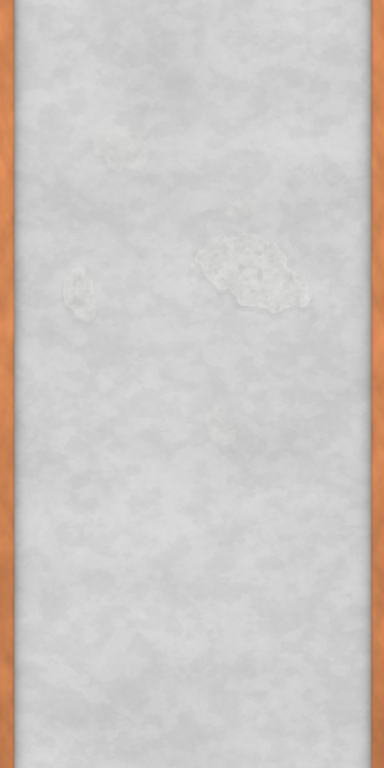
Write a Shadertoy shader that draws this texture.

```glsl
// Pale weathered plaster panel held between two copper-coloured side rails.
// Layered value noise makes the clouding and grit; warped ellipses make the
// raised flakes, and distance to the rails gives the soft inner shadow.

const vec3 PLASTER_DARK = vec3(0.735, 0.737, 0.735);
const vec3 PLASTER_LIGHT = vec3(0.875, 0.877, 0.876);
const vec3 FLAKE_COLOR = vec3(0.832, 0.832, 0.822);
const vec3 COPPER = vec3(0.805, 0.515, 0.330);
const float RAIL_LEFT = 0.037;
const float RAIL_RIGHT = 0.967;
const float SHADOW_WIDTH = 0.017;
const float SHADOW_DEPTH = 0.30;
const float GRIT_AMOUNT = 0.15;

// Flakes: centre x, y and radii, in canvas widths; tilt and opacity follow.
const int FLAKE_COUNT = 5;
const vec4 FLAKES[FLAKE_COUNT] = vec4[](
    vec4(0.655, 1.288, 0.165, 0.083), vec4(0.208, 1.240, 0.037, 0.066),
    vec4(0.325, 1.605, 0.080, 0.052), vec4(0.580, 0.885, 0.035, 0.055),
    vec4(0.630, 1.460, 0.050, 0.025));
const vec2 FLAKE_TILT_OPACITY[FLAKE_COUNT] = vec2[](
    vec2(-0.34, 0.78), vec2(0.15, 0.65), vec2(-0.40, 0.38),
    vec2(0.30, 0.30), vec2(0.25, 0.30));

// Stains: centre x, y, radius and brightness change.
const int STAIN_COUNT = 10;
const vec4 STAINS[STAIN_COUNT] = vec4[](
    vec4(0.47, 1.79, 0.13, -0.13), vec4(0.82, 1.80, 0.12, -0.12),
    vec4(0.22, 1.38, 0.11, -0.17), vec4(0.85, 1.05, 0.13, -0.13),
    vec4(0.74, 0.85, 0.12, -0.14), vec4(0.16, 0.90, 0.13, -0.09),
    vec4(0.42, 0.16, 0.15, -0.13), vec4(0.52, 1.48, 0.12, -0.11),
    vec4(0.45, 0.56, 0.22, 0.07), vec4(0.20, 1.68, 0.13, 0.06));

float hash(vec2 cell) {
    uvec2 q = uvec2(ivec2(cell)) * uvec2(1597u, 3571u);
    uint n = q.x ^ (q.y * 2741u);
    n = (n ^ (n >> 15)) * 73939u;
    n = (n ^ (n >> 13)) * 92821u;
    n ^= n >> 16;
    return float(n & 65535u) / 65535.0;
}

float noise(vec2 p) {
    vec2 cell = floor(p), f = fract(p);
    f = f * f * (3.0 - 2.0 * f);
    return mix(mix(hash(cell), hash(cell + vec2(1, 0)), f.x),
               mix(hash(cell + vec2(0, 1)), hash(cell + vec2(1, 1)), f.x), f.y);
}

float fbm(vec2 p) {
    float sum = 0.0, amplitude = 0.5;
    for (int i = 0; i < 5; i++) {
        sum += amplitude * noise(p);
        p = mat2(1.6, 1.2, -1.2, 1.6) * p + 17.3;
        amplitude *= 0.55;
    }
    return sum / 1.055;
}

// Approximate distance to a ragged, tilted ellipse; negative inside.
float flakeDistance(vec2 p, vec4 shape, float tilt) {
    float c = cos(tilt), s = sin(tilt);
    vec2 local = mat2(c, -s, s, c) * (p - shape.xy);
    float ragged = 0.50 * (noise(p * 17.0 + 4.0) - 0.5) + 0.24 * (noise(p * 52.0) - 0.5);
    return (length(local / shape.zw) - 1.0 + ragged) * min(shape.z, shape.w);
}

vec3 plaster(vec2 p) {
    vec2 warp = vec2(fbm(p * 9.0), fbm(p * 9.0 + 31.0)) - 0.5;
    float cloud = fbm((p + 0.06 * warp) * vec2(5.0, 8.0) + 7.0);
    float crumbs = fbm((p + 0.03 * warp) * vec2(25.0, 32.0) + 53.0);
    float grit = 0.6 * noise(p * 75.0 + 11.0) + 0.4 * noise(p * 145.0 + 29.0);
    float tone = 0.55 + 0.55 * (cloud - 0.5) + 0.20 * (crumbs - 0.5);
    tone += 0.10 * (smoothstep(0.43, 0.56, crumbs) - 0.5);
    tone += GRIT_AMOUNT * (grit - 0.5);
    for (int i = 0; i < STAIN_COUNT; i++) {
        vec2 d = (p + 0.15 * warp - STAINS[i].xy) * vec2(0.8, 1.25) / STAINS[i].z;
        tone += STAINS[i].w * exp(-dot(d, d));
    }
    vec3 color = mix(PLASTER_DARK, PLASTER_LIGHT, clamp(tone, 0.0, 1.0));

    // Raised flakes, each with a thin shade below its lower rim
    float pits = smoothstep(0.70, 0.86, noise(p * 62.0 + 5.0));
    for (int i = 0; i < FLAKE_COUNT; i++) {
        vec2 style = FLAKE_TILT_OPACITY[i];
        float d = flakeDistance(p, FLAKES[i], style.x);
        float below = flakeDistance(p + vec2(0.003, 0.012), FLAKES[i], style.x);
        float body = 1.0 - smoothstep(-0.004, 0.003, d);
        float shade = 1.0 - smoothstep(-0.012, 0.010, below - 0.004);
        float rim = smoothstep(-0.012, 0.0, d) * body;
        color *= 1.0 - 0.055 * style.y * shade * (1.0 - body);
        vec3 surface = FLAKE_COLOR + 0.07 * (grit - 0.5) + 0.06 * (crumbs - 0.5);
        surface += 0.018 * rim - 0.035 * pits;
        color = mix(color, surface, body * style.y);
    }
    return color;
}

vec3 copper(vec2 p) {
    float mottling = fbm(p * vec2(24.0, 14.0) + 91.0);
    float scratches = noise(vec2(p.x * 70.0 + p.y * 22.0, p.y * 28.0));
    float fade = mix(0.94, 1.025, smoothstep(0.0, 1.3, p.y));
    return COPPER * fade * (1.0 + 0.24 * (mottling - 0.5) + 0.05 * (scratches - 0.5));
}

void mainImage(out vec4 fragColor, in vec2 fragCoord) {
    vec2 p = fragCoord / iResolution.x;
    float pixel = 1.0 / iResolution.x;
    float inside = min(p.x - RAIL_LEFT, RAIL_RIGHT - p.x);

    // Panel shadow falls off from each rail
    float depth = max(inside, 0.0) / SHADOW_WIDTH;
    vec3 panel = plaster(p) * (1.0 - SHADOW_DEPTH * exp(-depth * 1.4));
    vec3 rail = copper(p) * (1.0 - 0.10 * smoothstep(-0.008, 0.0, inside));
    vec3 color = mix(rail, panel, smoothstep(-pixel, pixel, inside));
    fragColor = vec4(color, 1.0);
}
```
